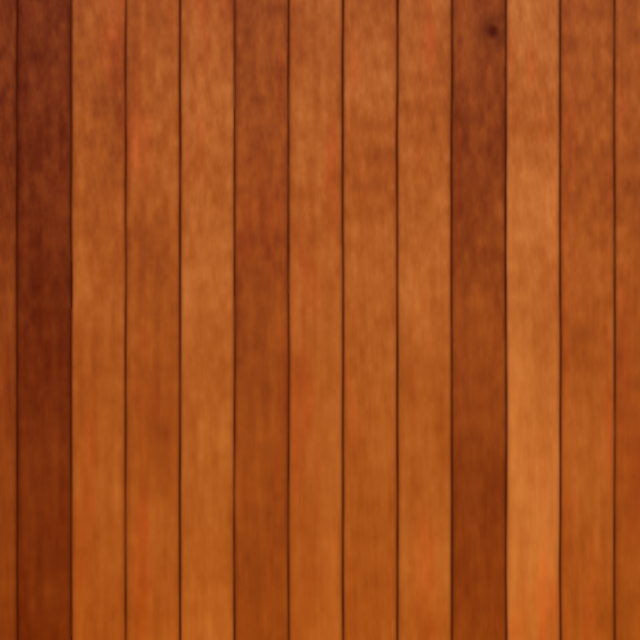
Reproduce this texture procedurally as a Shadertoy shader.

```glsl
// Upright stained wooden planks, nearly twelve across, parted by thin soft seams.
// Each plank takes a base tone, then layered noise adds blotches, grain and
// red streaks; a knot and darker left edge finish the surface.

const float PITCH = 0.0849;          // plank width
const float FIRST_SEAM = 0.0265;     // position of the leftmost seam
const float SEAM_WIDTH = 0.0023;     // spread of the soft seam profile
const float SEAM_STRENGTH = 0.72;
const float SEAM_WANDER = 0.0016;
const float BLOTCH_AMOUNT = 0.36;
const float GRAIN_AMOUNT = 0.20;
const float FLECK_AMOUNT = 0.26;
const float RED_AMOUNT = 0.40;
const vec2 KNOT_CENTRE = vec2(0.770, 0.950);
const float KNOT_RADIUS = 0.011;

const vec3 DARK_WOOD = vec3(0.40, 0.140, 0.045);
const vec3 MID_WOOD = vec3(0.65, 0.320, 0.110);
const vec3 LIGHT_WOOD = vec3(0.79, 0.455, 0.205);
const vec3 RED_WOOD = vec3(0.70, 0.270, 0.100);
const vec3 SEAM_COLOUR = vec3(0.27, 0.085, 0.025);
const vec3 KNOT_COLOUR = vec3(0.30, 0.090, 0.050);

// Base tone of each plank from left to right, 0 dark to 1 light
const float PLANK_TONE[13] = float[13](
    0.34, 0.16, 0.64, 0.62, 0.76, 0.46, 0.68,
    0.69, 0.75, 0.38, 0.88, 0.66, 0.56);

float hash(vec2 p) {
    return fract(sin(dot(p, vec2(127.1, 311.7))) * 43758.5453);
}

float noise(vec2 p) {
    vec2 cell = floor(p);
    vec2 f = fract(p);
    f = f * f * (3.0 - 2.0 * f);
    float low = mix(hash(cell), hash(cell + vec2(1.0, 0.0)), f.x);
    float high = mix(hash(cell + vec2(0.0, 1.0)), hash(cell + 1.0), f.x);
    return mix(low, high, f.y);
}

float fbm(vec2 p) {
    float sum = 0.0;
    float weight = 0.5;
    for (int i = 0; i < 3; i++) {
        sum += weight * noise(p);
        p = p * 2.03 + 17.3;
        weight *= 0.5;
    }
    return sum / 0.875;
}

vec3 woodRamp(float tone) {
    vec3 lower = mix(DARK_WOOD, MID_WOOD, clamp(tone / 0.6, -0.2, 1.0));
    return mix(lower, LIGHT_WOOD, clamp((tone - 0.6) / 0.4, 0.0, 1.2));
}

void mainImage(out vec4 fragColor, in vec2 fragCoord) {
    vec2 uv = fragCoord / iResolution.xy;
    float pixel = 1.0 / iResolution.x;

    // Plank index and distance to the nearest seam
    float wander = SEAM_WANDER * (noise(vec2(uv.x * 12.0, uv.y * 9.0)) - 0.5);
    float across = (uv.x + wander - FIRST_SEAM) / PITCH;
    float plank = floor(across) + 1.0;
    float local = fract(across);
    float seamDistance = min(local, 1.0 - local) * PITCH;
    float seamIndex = floor(across + 0.5);
    float seed = hash(vec2(plank, 4.7)) * 90.0;
    vec2 p = uv + vec2(seed, seed * 0.37);

    // Tone: broad blotches, long grain and short flecks, rougher near the top
    float tone = PLANK_TONE[clamp(int(plank), 0, 12)];
    tone += BLOTCH_AMOUNT * (fbm(p * vec2(11.0, 7.0)) - 0.5);
    tone += GRAIN_AMOUNT * (fbm(p * vec2(90.0, 7.0)) - 0.5);
    float roughness = mix(0.6, 1.4, smoothstep(0.2, 0.9, uv.y));
    tone += FLECK_AMOUNT * roughness * (fbm(p * vec2(85.0, 42.0)) - 0.5);

    // Darkening towards the left edge and the upper corners
    float side = abs(uv.x - 0.55) * 2.0;
    tone -= 0.06 * smoothstep(0.12, 0.0, uv.x);
    tone -= 0.10 * side * side * smoothstep(0.6, 1.0, uv.y);
    vec3 colour = woodRamp(tone);

    // Red streaks, then a dusty top and a warmer foot
    float red = smoothstep(0.54, 0.85, fbm(p * vec2(28.0, 5.0) + 31.0));
    colour = mix(colour, RED_WOOD * (0.5 + 0.75 * tone), RED_AMOUNT * red);
    colour += mix(vec3(0.010, -0.006, -0.028), vec3(-0.004, 0.008, 0.036), uv.y);

    // Knot with a soft halo
    float knot = length((uv - KNOT_CENTRE) * vec2(1.0, 0.8));
    knot += 0.003 * (noise(uv * 110.0) - 0.5);
    colour *= 1.0 - 0.14 * smoothstep(KNOT_RADIUS * 3.0, KNOT_RADIUS, knot);
    float core = smoothstep(KNOT_RADIUS + pixel, KNOT_RADIUS * 0.2, knot);
    colour = mix(colour, KNOT_COLOUR, 0.85 * core);

    // Shaded plank edges and soft seams of uneven strength
    colour *= 1.0 - 0.10 * smoothstep(0.009, 0.001, seamDistance);
    float wear = 0.78 + 0.25 * hash(vec2(seamIndex, 8.3));
    wear += 0.30 * (noise(vec2(seamIndex * 5.0, uv.y * 18.0)) - 0.5);
    float spread = seamDistance / max(SEAM_WIDTH, pixel);
    float seam = exp(-spread * spread);
    colour = mix(colour, SEAM_COLOUR, clamp(SEAM_STRENGTH * wear, 0.0, 1.0) * seam);

    fragColor = vec4(clamp(colour, 0.0, 1.0), 1.0);
}
```
